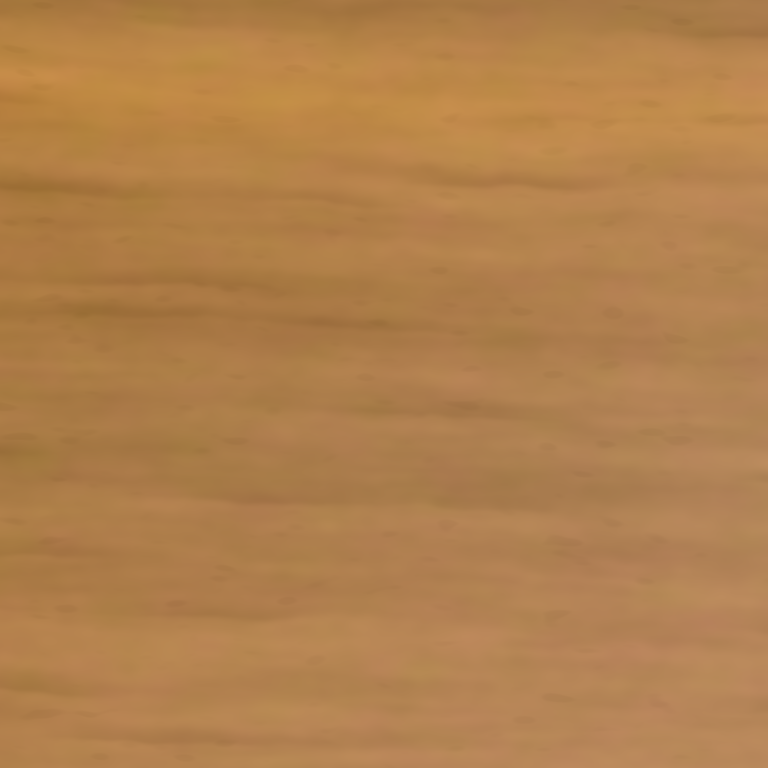
Reproduce this texture procedurally as a three.js fragment shader.

```glsl
varying vec2 vUv;

// Colours: base wood and the offsets laid over it
const vec3 WOOD = vec3(0.692, 0.497, 0.292);
const vec3 TONE = vec3(0.050, 0.042, 0.034);
const vec3 GLOW = vec3(0.070, 0.052, 0.008);
const vec3 SHADE = vec3(0.032, 0.018, 0.006);
const vec3 PALE = vec3(0.032, 0.040, 0.098);
const vec3 TINT = vec3(0.007, -0.005, 0.010);

// Grain direction and the broad bands, in canvas heights
const float SLOPE = 0.035;
const float GLOW_HEIGHT = 0.88;
const float GLOW_WIDTH = 0.065;
const float SHADE_HEIGHT = 0.43;
const float SHADE_WIDTH = 0.15;

// Features per canvas, along and across the grain
const vec2 BAND_SCALE = vec2(1.6, 13.0);
const vec2 FIBRE_SCALE = vec2(3.5, 34.0);
const vec2 HAIR_SCALE = vec2(9.0, 72.0);
const vec2 FLECK_SCALE = vec2(34.0, 95.0);
const vec2 MOTTLE_SCALE = vec2(14.0, 24.0);
const vec2 SPECK_SCALE = vec2(46.0, 70.0);
const vec2 WAVER_SCALE = vec2(17.0, 20.0);

// Long dark lines: one per lane, soft above and crisp below
const int LINES = 13;
const float LINE_SOFT = 0.016;
const float LINE_CRISP = 0.0055;

// Strengths
const float BAND = 0.36;
const float FIBRE = 0.28;
const float HAIR = 0.27;
const float LINE = 0.85;
const float FLECK = 0.40;
const float MOTTLE = 0.15;
const float SPECK = 0.13;
const float WAVER = 0.0032;

vec3 hash3(vec2 cell) {
  vec3 p = fract(cell.xyx * vec3(0.1031, 0.1030, 0.0973));
  p += dot(p, p.yxz + 33.33);
  return fract((p.xxy + p.yzz) * p.zyx);
}

// Cellular noise: one soft spot of random sign and weight per cell
float spots(vec2 p) {
  vec2 home = floor(p);
  float sum = 0.0;
  for (int j = -1; j <= 1; j++) {
    for (int i = -1; i <= 1; i++) {
      vec2 cell = home + vec2(float(i), float(j));
      vec3 rnd = hash3(cell);
      vec2 d = p - cell - rnd.xy;
      float fall = max(0.0, 1.0 - dot(d, d));
      sum += fall * fall * (2.0 * rnd.z - 1.0);
    }
  }
  return sum;
}

float bell(float x, float centre, float width) {
  float d = (x - centre) / width;
  return exp(-d * d);
}

// Canvas position bent into (along, across) the grain
vec2 grainSpace(vec2 uv) {
  float across = uv.y + SLOPE * uv.x;
  across += 0.004 * sin(5.0 * uv.x + 7.0 * uv.y) + 0.002 * sin(13.0 * uv.x - 9.0 * uv.y);
  across += WAVER * spots(uv * WAVER_SCALE + 71.0);
  across += 0.45 * WAVER * spots(uv * WAVER_SCALE * 2.7 + 83.0);
  return vec2(uv.x, across);
}

// Long lines that fade in and out along the grain
float darkLines(vec2 g) {
  float sum = 0.0;
  for (int i = 0; i < LINES; i++) {
    float lane = float(i);
    vec3 rnd = hash3(vec2(lane + 3.0, 57.0));
    float d = g.y - (lane + 0.15 + 0.7 * rnd.x) / float(LINES);
    float width = d > 0.0 ? LINE_SOFT * (0.5 + rnd.y) : LINE_CRISP;
    float presence = sin(g.x * (3.0 + 4.0 * rnd.z) + 40.0 * rnd.y) + 0.5 * sin(17.0 * g.x + 30.0 * rnd.z);
    sum += bell(d, 0.0, width) * smoothstep(-0.3, 1.3, presence);
  }
  return sum;
}

// Lightness of bands, fibres, hairs, lines and small flecks
float grainTone(vec2 g) {
  float tone = 0.12 * sin(41.0 * g.y + 0.8) + 0.10 * sin(73.0 * g.y + 1.5 * g.x) + 0.12;
  tone += BAND * spots(g * BAND_SCALE + 17.0);
  tone += FIBRE * spots(g * FIBRE_SCALE + 43.0);
  tone += HAIR * spots(g * HAIR_SCALE + 109.0);
  tone -= LINE * darkLines(g);
  tone -= FLECK * smoothstep(0.65, 1.35, spots(g * FLECK_SCALE + 151.0));
  return tone;
}

void main() {
  vec2 g = grainSpace(vUv);
  float tone = grainTone(g) + MOTTLE * spots(vUv * MOTTLE_SCALE + 203.0);
  tone += SPECK * spots(vUv * SPECK_SCALE + 251.0);

  // Broad light: warm glow above, shade in the middle and at the top edge
  float glow = bell(g.y, GLOW_HEIGHT, GLOW_WIDTH);
  float shade = bell(g.y, SHADE_HEIGHT, SHADE_WIDTH) + smoothstep(0.95, 1.02, g.y);

  // Hue drifts from amber at upper left to pale pink at lower right
  float pale = smoothstep(-1.0, 1.1, vUv.x - vUv.y) - 0.42;

  vec3 color = WOOD + TONE * tone + GLOW * glow - SHADE * shade + PALE * pale;
  color += TINT * spots(vUv * MOTTLE_SCALE * 1.4 + 307.0);
  gl_FragColor = vec4(color, 1.0);
}
```
